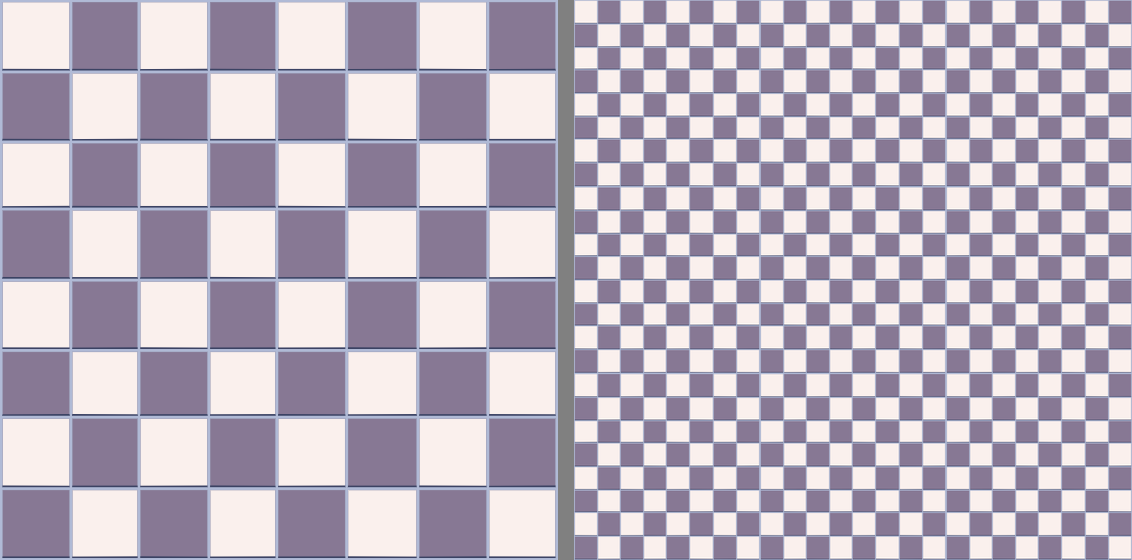
Left, the tile; right, the same tile 3 across and 3 down.
Reproduce this pattern procedurally as a Shadertoy shader.

```glsl
const float TILES = 8.0;
const float TAU = 6.2831853;

// Widths, in tile units
const vec2  GROUT_HALF  = vec2(0.018, 0.019);
const vec2  BORDER_HALF = vec2(0.034, 0.028);
const float RIM_WIDTH   = 0.006;
const float SHADOW_WIDTH = 0.023;
const float SHADOW_TILT = 0.005;

// Harmonics that nudge the grid lines off their even spacing
const vec4 COLUMN_COS = vec4(0.0161, -0.0039, -0.0005, -0.0026);
const vec4 COLUMN_SIN = vec4(0.0083, -0.0003, 0.0083, 0.0);
const vec4 ROW_COS = vec4(-0.0028, -0.0039, 0.0028, 0.0013);
const vec4 ROW_SIN = vec4(0.0216, 0.0169, -0.0123, 0.0);

const vec3 PLUM   = vec3(0.53, 0.47, 0.58);
const vec3 CREAM  = vec3(0.98, 0.94, 0.93);
const vec3 GROUT  = vec3(0.69, 0.73, 0.84);
const vec3 RIM    = vec3(0.58, 0.58, 0.68);
const vec3 SHADOW = vec3(0.23, 0.26, 0.39);

float layeredSines(float k, vec4 cosAmp, vec4 sinAmp) {
    vec4 angle = vec4(1.0, 2.0, 3.0, 4.0) * TAU * mod(k, TILES) / TILES;
    return dot(cosAmp, cos(angle) - 1.0) + dot(sinAmp, sin(angle));
}

// Centre of the grid lines with the given column and row index
vec2 gridLine(vec2 k) {
    return k + vec2(layeredSines(k.x, COLUMN_COS, COLUMN_SIN),
                    layeredSines(k.y, ROW_COS, ROW_SIN));
}

// The line on the canvas border is wider than the inner ones
vec2 halfWidth(vec2 k) {
    vec2 inner = step(0.5, mod(k, TILES));
    return mix(BORDER_HALF, GROUT_HALF, inner);
}

float coverage(float d, float pixel) {
    return clamp(d / pixel + 0.5, 0.0, 1.0);
}

void mainImage(out vec4 fragColor, in vec2 fragCoord) {
    vec2 p = TILES * fragCoord / iResolution.xy;
    float pixel = TILES / iResolution.y;

    // Find the cell between the displaced lines
    vec2 cell = floor(p);
    cell += step(gridLine(cell + 1.0), p) + step(gridLine(cell), p) - 1.0;

    // Distances from the four tile edges
    vec2 low  = p - gridLine(cell) - halfWidth(cell);
    vec2 high = gridLine(cell + 1.0) - halfWidth(cell + 1.0) - p;
    vec2 nearest = min(low, high);
    float inside = min(nearest.x, nearest.y);

    // Checkered face with a thin rim
    float light = mod(cell.x + cell.y, 2.0);
    vec3 color = mix(PLUM, CREAM, light);
    color = mix(RIM, color, coverage(inside - RIM_WIDTH, pixel));

    // Slightly slanted shadow along the lower edge
    float tilt = SHADOW_TILT * sin(2.3 * cell.x + 4.1 * cell.y);
    float depth = SHADOW_WIDTH + tilt * (low.x - 0.5);
    color = mix(SHADOW, color, coverage(low.y - depth, pixel));

    color = mix(GROUT, color, coverage(inside, pixel));
    fragColor = vec4(color, 1.0);
}
```
